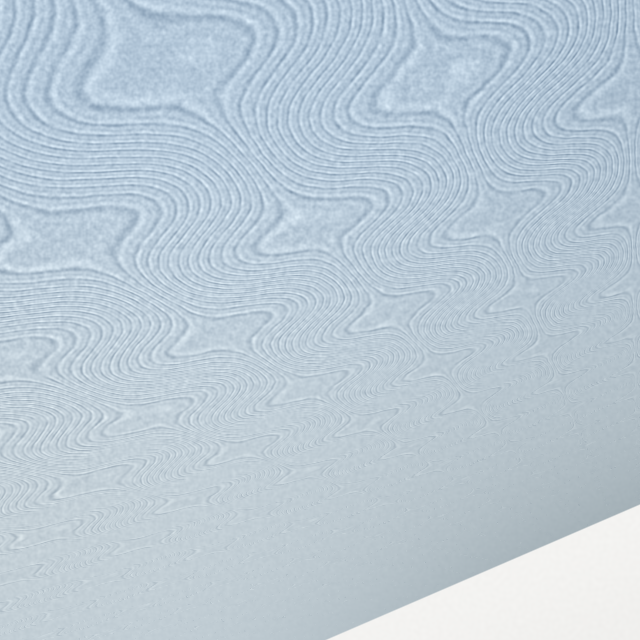
This texture is drawn by a WebGL 2 fragment shader. Its source:

```glsl
#version 300 es
precision highp float;
// Pale blue embossed wallpaper with woven ogee grooves, receding to a white border.

#define VANISH vec2(1.0, 0.08)      // where the grooves converge
#define HORIZON vec2(0.918, 0.396)  // direction of the receding edge
#define BORDER_DIST 0.121           // white border, measured from the horizon
#define CELL vec2(0.375, 0.43)      // ogee column width and repeat length
#define EYE_ORIGIN vec2(0.035, 1.17)
#define WEAVE 0.35                  // sideways swing of the grooves
#define LINES 12.0                  // grooves per column
#define RELIEF 0.125                // groove depth
#define GRAIN 0.085                 // paper roughness

uniform vec2 u_resolution;
out vec4 fragColor;

const float PI = 3.14159;

vec2 hashGradient(vec2 cell) {
    vec3 a = fract(vec3(cell.xyx) * vec3(0.1031, 0.103, 0.0973));
    a += dot(a, a.yzx + 33.33);
    return fract((a.xx + a.yz) * a.zy) * 2.0 - 1.0;
}

float gradientNoise(vec2 p) {
    vec2 i = floor(p), f = fract(p);
    vec2 w = f * f * f * (f * (f * 6.0 - 15.0) + 10.0);
    float a = dot(hashGradient(i), f);
    float b = dot(hashGradient(i + vec2(1, 0)), f - vec2(1, 0));
    float c = dot(hashGradient(i + vec2(0, 1)), f - vec2(0, 1));
    float d = dot(hashGradient(i + vec2(1, 1)), f - vec2(1, 1));
    return mix(mix(a, b, w.x), mix(c, d, w.x), w.y);
}

// Staggered lens-shaped eyes, with the lines between them swaying around each one.
float ogeePhase(vec2 plane) {
    vec2 uv = (plane - EYE_ORIGIN) / CELL;
    float sway = WEAVE * sin(PI * uv.x) * cos(2.0 * PI * uv.y);
    float wobble = 0.35 * gradientNoise(uv * vec2(3.0, 4.0))
                 + 0.14 * gradientNoise(uv * vec2(9.0, 16.0) + 7.0);
    return LINES * (uv.x - sway) + wobble;
}

float ridge(float phase, float sharpness) {
    return pow(0.5 + 0.5 * cos(2.0 * PI * phase), sharpness);
}

// Dark groove with a lit lip and a faint companion line.
float grooveRelief(float phase) {
    float groove = ridge(phase - 0.5, 4.0);
    float lip = ridge(phase - 0.72, 4.0);
    float companion = ridge(phase - 0.02, 7.0);
    return 0.5 * lip - groove - 0.3 * companion + 0.13;
}

vec3 wallColour(vec2 p, float depth) {
    const vec3 skyBlue = vec3(0.705, 0.783, 0.852);
    const vec3 paleBlue = vec3(0.775, 0.822, 0.850);
    const vec3 shadowGrey = vec3(0.635, 0.685, 0.710);
    vec3 wall = mix(paleBlue, skyBlue, smoothstep(0.1, 0.95, p.y));
    wall += 0.015 * (1.0 - smoothstep(0.0, 0.6, length(p - vec2(0.3, 0.6))));
    wall -= 0.025 * smoothstep(0.65, 1.1, p.x) * smoothstep(0.3, 0.9, p.y);
    float shadow = exp(-max(depth - BORDER_DIST, 0.0) * 4.5);
    return mix(wall, shadowGrey, shadow * mix(0.2, 0.95, smoothstep(0.2, 1.0, p.x)));
}

void main() {
    vec2 p = gl_FragCoord.xy / u_resolution;
    float pixel = 1.0 / min(u_resolution.x, u_resolution.y);

    // Perspective plane: x across the grooves, y along them
    vec2 q = p - VANISH;
    float depth = dot(q, vec2(-HORIZON.y, HORIZON.x));
    float safeDepth = max(depth, 0.08);
    vec2 plane = vec2(dot(q, HORIZON), 1.0) / safeDepth;

    // Grooves, softened where they crowd together
    float phase = ogeePhase(plane);
    float crowding = 1.0 - smoothstep(0.22, 0.6, fwidth(phase));
    float nearness = smoothstep(0.08, 0.85, depth);
    float wear = 0.85 + 0.9 * gradientNoise(p * 42.0) + 0.5 * gradientNoise(p * 95.0);
    float relief = grooveRelief(phase) * clamp(wear, 0.2, 1.5);
    relief *= crowding * mix(0.3, 1.0, nearness);

    // Paper grain, finer and fainter with distance
    float grain = gradientNoise(p * 105.0) + 0.8 * gradientNoise(p * 190.0 + 31.0);
    grain *= mix(0.12, 1.0, nearness);

    vec3 wall = wallColour(p, depth);
    wall += (RELIEF * relief + GRAIN * grain) * vec3(1.08, 1.0, 0.88);

    // White border
    vec3 border = vec3(0.955, 0.953, 0.945) - 0.015 * smoothstep(0.0, 0.2, BORDER_DIST - depth);
    border += 0.012 * gradientNoise(p * 120.0);
    float wallMask = smoothstep(-pixel, pixel, depth - BORDER_DIST);
    fragColor = vec4(clamp(mix(border, wall, wallMask), 0.0, 1.0), 1.0);
}
```
